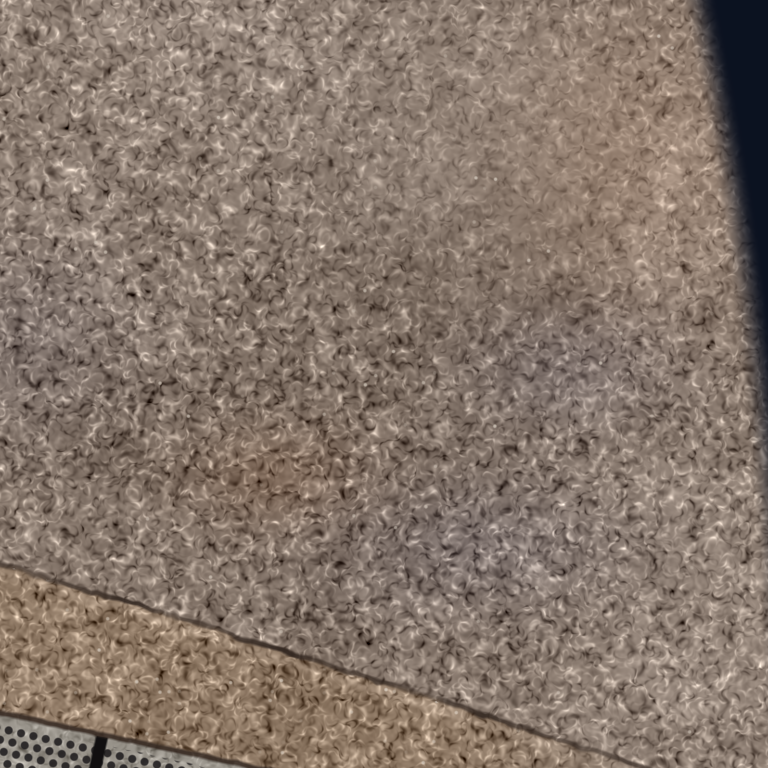
A WebGL 2 fragment shader for this texture:

```glsl
#version 300 es
precision highp float;
// Worn, speckled pavement with a curved shadow on the right, a slanting
// seam near the bottom and perforated metal plates in the lower left corner.
// Grain is cellular noise whose cells each hold one short, bent fibre.

uniform vec2 u_resolution;
out vec4 outColor;

const vec3 STONE       = vec3(0.535, 0.475, 0.430);
const vec3 KERB        = vec3(0.560, 0.475, 0.395);
const vec3 SHADOW      = vec3(0.045, 0.070, 0.125);
const vec3 SEAM        = vec3(0.200, 0.155, 0.130);
const vec3 METAL       = vec3(0.600, 0.580, 0.545);
const vec3 HOLE        = vec3(0.130, 0.120, 0.125);
const vec3 FLECK       = vec3(0.830, 0.790, 0.740);
const vec3 WARM_TINT   = vec3(0.035, 0.000, -0.025);
const vec3 COOL_TINT   = vec3(-0.025, -0.008, 0.030);
const float COARSE_FREQ  = 72.0;
const float FINE_FREQ    = 128.0;
const float GRAIN        = 0.235;
const float SHADOW_BLUR  = 0.024;
const float HOLE_SPACING = 0.0165;
const float HOLE_RADIUS  = 0.0052;

vec2 hash2(vec2 p) {
  vec3 q = fract(p.xyx * vec3(0.1031, 0.1030, 0.0973));
  q += dot(q, q.yzx + 33.33);
  return fract((q.xx + q.yz) * q.zy);
}

float valueNoise(vec2 p) {
  vec2 i = floor(p), f = fract(p);
  f = f * f * (3.0 - 2.0 * f);
  float low = mix(hash2(i).x, hash2(i + vec2(1, 0)).x, f.x);
  float high = mix(hash2(i + vec2(0, 1)).x, hash2(i + vec2(1, 1)).x, f.x);
  return mix(low, high, f.y) - 0.5;
}

// Signed sum of light and dark bent strokes, one per cell
float fibres(vec2 p) {
  vec2 cell = floor(p);
  float sum = 0.0;
  for (int y = -1; y <= 1; y++)
    for (int x = -1; x <= 1; x++) {
      vec2 id = cell + vec2(x, y);
      vec2 look = hash2(id + 57.0);
      vec2 d = p - id - hash2(id);
      float angle = 6.2832 * look.x;
      d = mat2(cos(angle), -sin(angle), sin(angle), cos(angle)) * d;
      d.y += 0.7 * d.x * d.x;
      sum += (2.0 * look.y - 1.0) * exp(-dot(d * d, vec2(3.0, 20.0)));
    }
  return sum;
}

// Sparse bright chips
float flecks(vec2 p, float amount) {
  vec2 id = floor(p), pick = hash2(id + 19.0);
  float d = length(fract(p) - 0.3 - 0.4 * hash2(id));
  return step(1.0 - amount, pick.x) * smoothstep(0.26, 0.06, d) * pick.y;
}

float blob(vec2 p, vec2 centre, vec2 radius) {
  vec2 d = (p - centre) / radius;
  return exp(-dot(d, d));
}

// Broad stains: light and dark areas, then warm and cool ones
vec3 stains(vec2 p) {
  float light = 0.070 * blob(p, vec2(0.24, 0.98), vec2(0.16, 0.12))
              + 0.065 * blob(p, vec2(0.85, 0.72), vec2(0.07, 0.16))
              + 0.040 * blob(p, vec2(0.72, 0.95), vec2(0.28, 0.15))
              + 0.045 * blob(p, vec2(0.94, 0.20), vec2(0.18, 0.28))
              + 0.025 * blob(p, vec2(0.02, 0.80), vec2(0.14, 0.14))
              - 0.065 * blob(p, vec2(0.52, 0.57), vec2(0.16, 0.11))
              - 0.050 * blob(p, vec2(0.14, 0.43), vec2(0.17, 0.09))
              - 0.030 * blob(p, vec2(0.42, 0.33), vec2(0.28, 0.15))
              - 0.035 * blob(p, vec2(0.80, 0.46), vec2(0.10, 0.09));
  float warm = blob(p, vec2(0.36, 0.38), vec2(0.12, 0.07))
             + blob(p, vec2(0.84, 0.80), vec2(0.18, 0.22));
  float cool = blob(p, vec2(0.74, 0.52), vec2(0.13, 0.08))
             + blob(p, vec2(0.62, 0.29), vec2(0.18, 0.09))
             + 0.7 * blob(p, vec2(0.03, 0.56), vec2(0.13, 0.12));
  light += 0.045 * valueNoise(p * 9.0) + 0.045 * valueNoise(p * 23.0);
  return light + 0.7 * (WARM_TINT * warm + COOL_TINT * cool);
}

void main() {
  vec2 p = gl_FragCoord.xy / u_resolution;
  float aa = 1.0 / min(u_resolution.x, u_resolution.y);
  float wobble = 0.004 * valueNoise(p * 45.0) + 0.003 * valueNoise(p * 110.0);

  // Pavement and kerb, divided by the seam
  float seam = p.y - (0.266 - 0.30 * p.x - 0.02 * p.x * p.x) + wobble;
  float kerb = smoothstep(0.004, -0.004, seam) * smoothstep(0.95, 0.55, p.x);
  vec3 color = mix(STONE + stains(p), KERB + 0.5 * stains(p), kerb);

  // Grain, calmer in the worn area at the upper right
  float calm = blob(p, vec2(0.69, 0.78), vec2(0.25, 0.25));
  vec2 warped = p + 0.006 * vec2(valueNoise(p * 60.0), valueNoise(p * 60.0 + 31.0));
  float grain = fibres(warped * COARSE_FREQ) + fibres(warped * FINE_FREQ + 17.0);
  grain += 0.35 * valueNoise(p * 190.0);
  color += GRAIN * (1.0 - 0.5 * calm) * grain * vec3(1.0, 0.98, 0.94);
  color = mix(color, FLECK, 0.8 * flecks(p * 75.0, 0.025 + 0.07 * kerb));

  // Broken dark seam with a pale lip below it
  float breaks = 0.65 + 0.6 * valueNoise(p * 32.0);
  color += 0.07 * smoothstep(0.011, 0.0, abs(seam + 0.012)) * kerb;
  color = mix(color, SEAM, breaks * smoothstep(0.0055, 0.001, abs(seam)) * step(p.x, 0.86));

  // Perforated plates, their dark rim and the gap between them
  float plate = 0.070 - 0.215 * p.x - p.y + 0.5 * wobble;
  vec2 grid = mat2(0.974, 0.225, -0.225, 0.974) * p / HOLE_SPACING;
  grid = vec2(grid.x + 0.5 * mod(floor(grid.y * 1.15), 2.0), grid.y * 1.15);
  vec2 local = (fract(grid) - 0.5) * HOLE_SPACING / vec2(1.0, 1.15);
  float hole = smoothstep(HOLE_RADIUS + aa, HOLE_RADIUS - aa, length(local));
  hole *= smoothstep(0.010, 0.013, plate);
  vec3 metal = mix(METAL + 0.13 * grain, HOLE, 0.9 * hole);
  float gap = abs(p.x - 0.124 - 0.22 * p.y);
  metal = mix(metal, HOLE * 0.5, smoothstep(0.010, 0.006, gap));
  color = mix(color, metal, smoothstep(-aa, aa, plate));
  color = mix(color, SEAM, 0.85 * smoothstep(0.006, 0.001, abs(plate + 0.002)));

  // Soft curved shadow
  float t = 1.0 - p.y;
  float shade = p.x - (0.909 + 0.21 * t - 0.10 * t * t);
  color = mix(color, SHADOW, smoothstep(-SHADOW_BLUR, SHADOW_BLUR, shade));
  outColor = vec4(clamp(color, 0.0, 1.0), 1.0);
}
```
